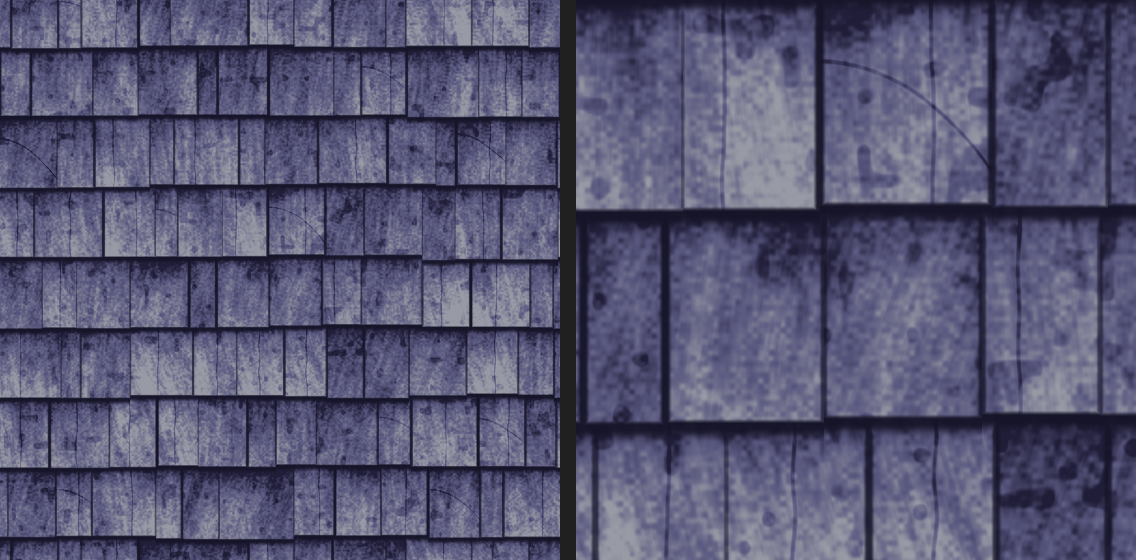
Left: the whole. Right: its middle third, enlarged.
Write a three.js fragment shader that draws this texture.

```glsl
// Weathered blue-violet wooden shingles in eight overlapping, uneven rows.
varying vec2 vUv;

#define ROWS 8.0
#define COLUMNS 12.0
#define ROW_OFFSET 0.27
#define SEAM_JITTER 0.74
#define EDGE_LIFT 0.11
#define SHADOW_DEPTH 0.055
#define GRAIN 0.30
#define DARK vec3(0.11, 0.10, 0.20)
#define MID vec3(0.35, 0.345, 0.50)
#define LIGHT vec3(0.60, 0.61, 0.65)

struct Shingle {
  vec2 sides;   // distances to the left and right seam
  float seam;   // index of the nearest seam
  float seed;
  float lift;   // height of the lower edge above the row line
};

float hash(vec2 p) {
  return fract(sin(dot(p, vec2(127.1, 311.7))) * 43758.5453);
}

float noise(vec2 p) {
  vec2 i = floor(p), f = fract(p);
  f = f * f * (3.0 - 2.0 * f);
  return mix(mix(hash(i), hash(i + vec2(1.0, 0.0)), f.x),
             mix(hash(i + vec2(0.0, 1.0)), hash(i + 1.0), f.x), f.y);
}

float fbm(vec2 p) {
  float sum = 0.0, amp = 0.53;
  for (int i = 0; i < 4; i++) {
    sum += amp * noise(p);
    p = p * 2.03 + 17.3;
    amp *= 0.5;
  }
  return sum;
}

// Random value per shingle or seam, wrapping around the canvas
float cellHash(float col, float row, float salt) {
  return hash(vec2(mod(col, COLUMNS) + salt, mod(row, ROWS) + 3.0 * salt));
}

float seamAt(float col, float row) {
  return col + SEAM_JITTER * (cellHash(col, row, 5.0) - 0.5);
}

Shingle shingleAt(float x, float row) {
  float col = floor(x);
  if (x < seamAt(col, row)) col -= 1.0;
  else if (x >= seamAt(col + 1.0, row)) col += 1.0;
  Shingle s;
  s.sides = vec2(x - seamAt(col, row), seamAt(col + 1.0, row) - x);
  s.seam = col + step(s.sides.y, s.sides.x);
  s.seed = cellHash(col, row, 11.0);
  // Neighbours hang in groups of three, with a small offset of their own
  float group = cellHash(floor(mod(col, COLUMNS) / 3.0), row, 23.0);
  s.lift = EDGE_LIFT * (0.75 * group + 0.25 * s.seed);
  return s;
}

// Dark line of a given half width around distance d
float line(float d, float halfWidth) {
  return 1.0 - smoothstep(halfWidth * 0.4, halfWidth * 1.6, abs(d));
}

void main() {
  float x = vUv.x * COLUMNS;
  float y = vUv.y * ROWS - ROW_OFFSET;
  float row = floor(y), h = fract(y);

  // Below a lifted edge the next row down shows through
  Shingle s = shingleAt(x, row), above;
  if (h < s.lift) {
    above = s;
    row -= 1.0;
    h += 1.0;
    s = shingleAt(x, row);
  } else {
    above = shingleAt(x, row + 1.0);
  }
  float drop = 1.0 + above.lift - h;
  float rise = h - s.lift;

  // Wood: blotches, slanted fibres and fine grain
  vec2 shift = 40.0 * vec2(s.seed, fract(s.seed * 7.31));
  vec2 wood = vec2(vUv.x + (s.seed - 0.5) * 0.7 * vUv.y, vUv.y);
  float blotch = fbm(vUv * vec2(22.0, 14.0) + shift);
  float fibre = fbm(wood * vec2(150.0, 20.0) + shift);
  float streak = noise(wood * vec2(42.0, 4.0) + shift);
  float grain = noise(vUv * 300.0) + 0.5 * noise(vUv * 170.0) - 0.75;

  float tone = mix(0.77, 0.50, clamp(h, 0.0, 1.0)) + 0.34 * (s.seed - 0.5);
  tone += 0.60 * (blotch - 0.5) + 0.45 * (fibre - 0.5);
  tone += 0.22 * (streak - 0.5) + GRAIN * grain;

  // Wear: dark specks, a vertical split and a curved crack on some shingles
  float width = s.sides.x + s.sides.y;
  float pick = fract(s.seed * 19.7);
  float wobble = 0.04 * (noise(vec2(y * 5.0, s.seed * 50.0)) - 0.5);
  float split = line(s.sides.x - width * mix(0.3, 0.7, pick) + wobble, 0.014);
  float bend = rise - 0.25 - 0.5 * pick + 0.35 * s.sides.x * s.sides.x + wobble;
  tone -= 0.30 * split * step(0.5, s.seed) * step(0.7, width);
  tone -= 0.28 * line(bend, 0.011) * step(0.84, pick);
  tone -= 0.25 * smoothstep(0.74, 0.88, noise(vUv * vec2(75.0, 60.0) + shift));

  // Seams, from hairlines to open gaps
  float open = cellHash(s.seam, row, 31.0);
  float side = min(s.sides.x, s.sides.y);
  float gap = line(side, mix(0.012, 0.034, open)) * mix(0.40, 1.0, open);
  tone -= 0.12 * exp(-side * 22.0) * open;

  // Overlap: soft stain, hard shadow and dark lower lip
  tone -= mix(0.28, 0.70, streak) * exp(-drop * 7.0);
  float shadow = 1.0 - smoothstep(SHADOW_DEPTH * 0.4, SHADOW_DEPTH * 1.7, drop);
  float lip = 1.0 - smoothstep(0.0, 0.025, rise);
  float dark = max(gap, max(shadow, lip) * 0.92);

  tone = clamp(tone, 0.0, 1.0);
  vec3 color = mix(DARK, MID, smoothstep(-0.1, 0.55, tone));
  color = mix(color, LIGHT, smoothstep(0.42, 1.05, tone));
  gl_FragColor = vec4(mix(color, DARK * 0.75, dark), 1.0);
}
```
